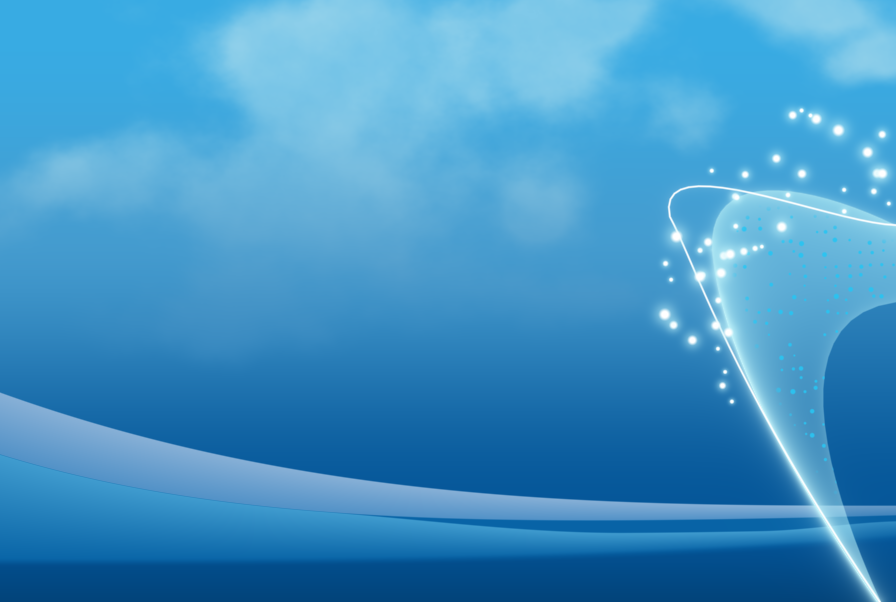
Write a WebGL 1 fragment shader that draws this background.

```glsl
precision highp float;
// Cloudy blue sky over two sweeping ribbons, with a glowing glass funnel at right.
// Clouds are value noise shaped by soft ellipses; the funnel is built from signed
// distances to cubic curves, and the sparkles are scattered by a sine-free hash.
uniform vec2 u_resolution;

const float WIDTH = 1.494;               // canvas width in units of its height
const vec3 SKY_TOP = vec3(0.22, 0.67, 0.89);
const vec3 SKY_MID = vec3(0.27, 0.61, 0.81);
const vec3 SKY_LOW = vec3(0.02, 0.34, 0.60);
const vec3 CLOUD_HIGH = vec3(0.60, 0.83, 0.92);
const vec3 CLOUD_LOW = vec3(0.24, 0.55, 0.76);
const vec3 RIBBON_LIGHT = vec3(0.53, 0.69, 0.84);
const vec3 RIBBON_SHADE = vec3(0.32, 0.57, 0.78);
const vec3 BAND_LIGHT = vec3(0.25, 0.61, 0.81);
const vec3 BAND_SHADE = vec3(0.03, 0.39, 0.65);
const vec3 FLOOR_BLUE = vec3(0.01, 0.31, 0.56);
const vec3 GLASS = vec3(0.57, 0.84, 0.92);
const vec3 GLOW = vec3(0.75, 0.95, 0.98);
const vec3 SPECK = vec3(0.15, 0.77, 0.95);
const float SPECK_CELL = 0.019;
const int CURVE_STEPS = 20;
const int SPARKLES = 46;

float hash(vec2 p) {
  vec3 q = fract(p.xyx * vec3(0.1031, 0.1030, 0.0973));
  q += dot(q, q.yzx + 33.33);
  return fract((q.x + q.y) * q.z);
}

float noise(vec2 p) {
  vec2 i = floor(p), f = fract(p);
  f = f * f * (3.0 - 2.0 * f);
  return mix(mix(hash(i), hash(i + vec2(1, 0)), f.x),
             mix(hash(i + vec2(0, 1)), hash(i + vec2(1, 1)), f.x), f.y);
}

float fbm(vec2 p) {
  float sum = 0.0, amp = 0.5;
  for (int i = 0; i < 6; i++) {
    sum += amp * noise(p);
    p = mat2(1.6, 1.2, -1.2, 1.6) * p + 7.3;
    amp *= 0.5;
  }
  return sum;
}

float puff(vec2 p, vec2 center, vec2 radius) {
  vec2 q = (p - center) / radius;
  return exp(-dot(q, q));
}

vec3 sky(vec2 p) {
  vec3 col = mix(SKY_LOW, SKY_MID, smoothstep(0.15, 0.62, p.y));
  col = mix(col, SKY_TOP, smoothstep(0.55, 0.95, p.y));
  vec2 q = p + 0.05 * (vec2(noise(p * 9.0), noise(p * 9.0 + 31.0)) - 0.5);
  float cover = puff(q, vec2(0.53, 0.84), vec2(0.18, 0.22))
    + puff(q, vec2(0.79, 0.89), vec2(0.20, 0.14))
    + 0.8 * puff(q, vec2(0.15, 0.70), vec2(0.30, 0.09))
    + 0.8 * puff(q, vec2(0.90, 0.66), vec2(0.07, 0.07))
    + 0.8 * puff(q, vec2(1.18, 0.82), vec2(0.09, 0.09))
    + puff(q, vec2(1.31, 1.00), vec2(0.17, 0.06))
    + 0.8 * puff(q, vec2(1.46, 0.90), vec2(0.08, 0.05))
    + 0.7 * puff(q, vec2(0.70, 0.63), vec2(0.28, 0.14))
    + 0.6 * puff(q, vec2(0.45, 0.46), vec2(0.25, 0.08))
    + 0.6 * puff(q, vec2(1.02, 0.50), vec2(0.18, 0.08))
    + 0.8 * puff(q, vec2(0.97, 0.98), vec2(0.13, 0.06));
  float grain = fbm(p * vec2(5.0, 6.5) + 4.0) - 0.5;
  float cloud = smoothstep(0.25, 0.85, min(cover, 1.0) + 1.1 * grain);
  float body = 0.75 + 0.6 * (fbm(p * 9.0 + 20.0) - 0.5);
  vec3 tint = mix(CLOUD_LOW, CLOUD_HIGH, smoothstep(0.38, 0.88, p.y));
  return mix(col, tint, cloud * body * smoothstep(0.25, 0.5, p.y));
}

vec3 ribbons(vec3 col, vec2 p, float px) {
  float u = p.x / WIDTH, v = 1.0 - u;
  float top = 0.160 + 0.188 * pow(v, 2.85);
  float low = 0.130 + 0.115 * v * v * v * v + 0.014 * u * u * u;
  float band = low - 0.021 * smoothstep(0.36, 0.7, u) + 0.011 * smoothstep(0.85, 1.0, u);
  float base = 0.066 + 0.04 * u * u * u;
  vec3 ribbon = mix(RIBBON_LIGHT, RIBBON_SHADE, clamp((top - p.y) / (top - low), 0.0, 1.0));
  vec3 sheet = mix(BAND_SHADE, BAND_LIGHT, clamp((p.y - base) / (band - base), 0.0, 1.0));
  sheet = mix(FLOOR_BLUE * (0.85 + 2.0 * p.y), sheet, smoothstep(base - 0.008, base + 0.008, p.y));
  col = mix(col, ribbon, smoothstep(px, -px, p.y - top));
  col = mix(col, BAND_SHADE, smoothstep(px, -px, p.y - low));
  return mix(col, sheet, smoothstep(px, -px, p.y - band));
}

// Signed distance to a cubic curve, positive on its right-hand side.
float curve(vec2 p, vec2 a, vec2 b, vec2 c, vec2 d) {
  float best = 9.0, side = 1.0;
  vec2 from = a;
  for (int i = 1; i <= CURVE_STEPS; i++) {
    float t = float(i) / float(CURVE_STEPS), s = 1.0 - t;
    vec2 to = s * s * s * a + 3.0 * s * t * (s * b + t * c) + t * t * t * d;
    vec2 e = to - from, r = p - from;
    float dist = length(r - e * clamp(dot(r, e) / dot(e, e), 0.0, 1.0));
    if (dist < best) { best = dist; side = r.x * e.y - r.y * e.x; }
    from = to;
  }
  return side < 0.0 ? -best : best;
}

vec3 funnel(vec3 col, vec2 p, float px) {
  float stem = curve(p, vec2(1.463, 0.0), vec2(1.27, 0.28), vec2(1.20, 0.46), vec2(1.187, 0.585));
  float cap = curve(p, vec2(1.187, 0.585), vec2(1.18, 0.72), vec2(1.34, 0.70), vec2(1.494, 0.626));
  float hollow = curve(p, vec2(1.469, 0.0), vec2(1.40, 0.15), vec2(1.28, 0.47), vec2(1.494, 0.498));
  float loop = curve(p, vec2(1.494, 0.626), vec2(1.38, 0.63), vec2(1.09, 0.76), vec2(1.117, 0.64));
  float tail = curve(p, vec2(1.117, 0.64), vec2(1.16, 0.56), vec2(1.22, 0.36), vec2(1.467, 0.0));
  float outer = abs(stem) < abs(cap) ? stem : cap;
  float line = min(abs(loop), abs(tail));

  // Translucent body, brightest along its rim.
  float inside = smoothstep(-px, px, outer);
  float body = inside * smoothstep(px, -px, hollow);
  float alpha = 0.20 + 0.55 * exp(-max(outer, 0.0) / 0.045) + 0.18 * smoothstep(0.3, 0.65, p.y);
  col = mix(col, GLASS, body * alpha);
  col = mix(col, SKY_LOW, 0.25 * inside * (1.0 - body));
  col = mix(col, GLOW, 0.22 * body * exp(-abs(hollow) / 0.012));

  // Cyan specks, one jittered dot per cell.
  vec2 cell = floor(p / SPECK_CELL);
  vec2 jitter = 0.25 + 0.5 * vec2(hash(cell + 3.0), hash(cell + 57.0));
  float dot1 = length(p - (cell + jitter) * SPECK_CELL);
  float size = mix(0.0015, 0.0042, hash(cell + 91.0));
  float chance = step(0.5, hash(cell + 17.0)) * smoothstep(0.14, 0.25, p.y) * smoothstep(0.02, 0.05, outer);
  col = mix(col, SPECK, 0.9 * body * chance * smoothstep(size + px, size - px, dot1));

  // Rim glow and thin orbit line.
  float rim = 0.75 * exp(-abs(stem) / 0.006) + 0.25 * exp(-abs(stem) / 0.022);
  col = mix(col, GLOW, min(rim, 1.0) * (1.0 - 0.5 * smoothstep(0.45, 0.62, p.y)));
  col = mix(col, GLOW, 0.25 * exp(-abs(cap) / 0.008));
  return mix(col, vec3(1.0), 0.85 * smoothstep(0.0015 + px, 0.0, line) + 0.12 * exp(-line / 0.008));
}

vec3 sparkles(vec3 col, vec2 p, float px) {
  for (int i = 0; i < SPARKLES; i++) {
    float n = float(i), t = (n + hash(vec2(n, 5.0))) / float(SPARKLES);
    vec2 path = mix(mix(vec2(1.17, 0.42), vec2(1.08, 0.72), t),
                    mix(vec2(1.08, 0.72), vec2(1.52, 0.76), t), t);
    vec2 spread = vec2(hash(vec2(n, 11.0)), hash(vec2(n, 23.0))) - 0.5;
    float h = hash(vec2(n, 41.0)), r = mix(0.003, 0.011, h * h);
    float d = length(p - path - spread * vec2(0.13, 0.20));
    col = mix(col, GLOW, 0.6 * exp(-d * d / (3.0 * r * r)));
    col = mix(col, vec3(1.0), smoothstep(r + px, r * 0.4, d));
  }
  return col;
}

void main() {
  vec2 p = gl_FragCoord.xy / u_resolution * vec2(WIDTH, 1.0);
  float px = 1.0 / u_resolution.y;
  vec3 col = ribbons(sky(p), p, px);
  if (p.x > 0.95) col = sparkles(funnel(col, p, px), p, px);
  gl_FragColor = vec4(col, 1.0);
}
```
